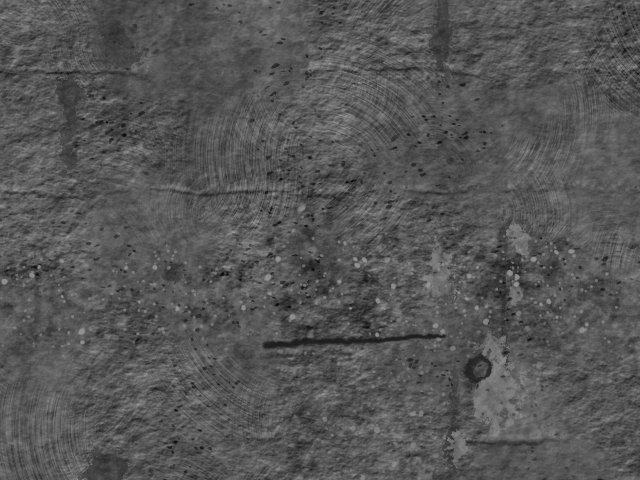
This texture is drawn by a Shadertoy shader. Its source:

```glsl
const float BASE_TONE = 0.345;
const float DARK_TONE = 0.21;
const float FLAKE_TONE = 0.47;
const float SPECK_TONE = 0.60;
const float CRACK_TONE = 0.10;
const float MOTTLE = 0.14;
const float GRAIN = 0.14;
const float RELIEF = 0.26;
const float STROKES = 0.15;
const vec2 LIGHT_STEP = vec2(-0.0009, 0.0016);
const vec2 CRACK_A = vec2(0.555, 0.279), CRACK_B = vec2(0.925, 0.299);
const vec2 KNOT = vec2(1.002, 0.23);
const float LEDGES[3] = float[3](0.847, 0.600, 0.080);

// Ragged patches: centre, half size
const vec4 STAINS[6] = vec4[6](
    vec4(0.235, 0.93, 0.050, 0.07), vec4(0.145, 0.77, 0.025, 0.10),
    vec4(0.920, 0.93, 0.020, 0.10), vec4(0.945, 0.14, 0.022, 0.18),
    vec4(1.050, 0.38, 0.012, 0.13), vec4(0.240, 0.03, 0.040, 0.04));
const vec4 FLAKES[6] = vec4[6](
    vec4(1.074, 0.40, 0.017, 0.09), vec4(1.085, 0.50, 0.020, 0.03),
    vec4(1.005, 0.28, 0.040, 0.03), vec4(1.020, 0.16, 0.045, 0.06),
    vec4(0.920, 0.43, 0.022, 0.05), vec4(0.955, 0.07, 0.018, 0.05));

vec2 hash2(vec2 p) {
    vec3 q = fract(p.xyx * vec3(0.1031, 0.1030, 0.0973));
    q += dot(q, q.yzx + 33.33);
    return fract((q.xx + q.yz) * q.zy);
}

// Smooth cellular noise, about -0.5 to 0.5
float blob(vec2 p) {
    vec2 c = floor(p), f = p - c;
    float sum = 0.0, total = 0.0;
    for (int y = -1; y <= 1; y++)
    for (int x = -1; x <= 1; x++) {
        vec2 o = vec2(x, y);
        vec2 d = o + 0.2 + 0.6 * hash2(c + o) - f;
        float w = exp(-5.0 * dot(d, d));
        sum += w * hash2(c + o + 71.7).x;
        total += w;
    }
    return sum / total - 0.5;
}

float fbm(vec2 p) {
    float sum = 0.0, amp = 0.5;
    for (int i = 0; i < 4; i++) {
        sum += amp * blob(p);
        p = mat2(1.6, 1.2, -1.2, 1.6) * p + 17.3;
        amp *= 0.62;
    }
    return sum;
}

// Nearest cell: offset from its point, random id, random size
vec4 cells(vec2 p) {
    vec2 c = floor(p), f = p - c;
    vec4 best = vec4(9.0);
    for (int y = -1; y <= 1; y++)
    for (int x = -1; x <= 1; x++) {
        vec2 o = vec2(x, y);
        vec2 d = f - o - 0.2 - 0.6 * hash2(c + o);
        if (dot(d, d) < dot(best.xy, best.xy)) best = vec4(d, hash2(c + o + 31.4));
    }
    return best;
}

// Scattered round dots; share is the part of the cells filled
float dots(vec2 p, float share, float soft) {
    vec4 c = cells(p);
    float radius = 0.18 + 0.22 * c.w;
    return step(1.0 - share, c.z) * smoothstep(radius + soft, radius - soft, length(c.xy));
}

// Concentric trowel marks in fading patches
float trowel(vec2 p, float scale) {
    vec4 c = cells(p * scale);
    float turn = 6.2832 * c.z;
    vec2 dir = vec2(cos(turn), sin(turn));
    vec2 q = c.xy + dir * (0.5 + 0.5 * c.w);
    float angle = atan(dir.x * q.y - dir.y * q.x, dot(q, dir));
    float marks = blob(vec2(length(q) * 420.0 / scale, angle * 5.0) + 50.0 * c.zw);
    return marks * smoothstep(0.65, 0.2, length(c.xy));
}

float patchMask(vec2 p, vec4 area, float ragged) {
    return smoothstep(-0.12, 0.18, 0.8 - length((p - area.xy) / area.zw) + 2.6 * ragged);
}

void mainImage(out vec4 fragColor, in vec2 fragCoord) {
    vec2 p = fragCoord / iResolution.y;
    float broad = fbm(p * 4.0), mid = fbm(p * 13.0 + 40.0), fine = fbm(p * 70.0 + 9.0);
    float ragged = mid + 0.6 * fine;

    // Weathered band and its lower tongue
    float edge = p.y + 0.2 * broad + 0.08 * mid;
    float rough = smoothstep(0.53, 0.48, edge) * smoothstep(0.22, 0.32, edge);
    rough = max(rough, smoothstep(0.3, 0.1, abs(p.x - 0.83) + 0.3 * broad) * smoothstep(0.34, 0.28, p.y) * 0.7);

    // Plaster tone, drips and embossed surface
    float tone = BASE_TONE + 0.05 * broad + MOTTLE * mid + GRAIN * fine * (1.0 + 0.5 * rough);
    tone += 0.11 * fbm(vec2(p.x * 11.0, p.y * 2.0)) * smoothstep(0.55, 0.7, p.y);
    vec2 grainScale = vec2(26.0, 38.0);
    float slope = fbm((p - LIGHT_STEP) * grainScale) - fbm((p + LIGHT_STEP) * grainScale);
    tone += RELIEF * slope * (1.0 + 1.5 * smoothstep(0.0, 0.25, blob(p * 5.0 + 3.0)));
    float strokes = trowel(p, 3.2) + 0.7 * trowel(p + 7.0, 5.5);
    tone += STROKES * strokes * (1.0 - 0.8 * rough) * smoothstep(-0.2, 0.2, blob(p * 4.0 + 20.0));

    // Broken horizontal ledges
    for (int i = 0; i < 3; i++) {
        float d = p.y - LEDGES[i] - 0.018 * blob(vec2(p.x * 5.0, float(i) * 9.0)) - 0.02 * mid;
        float broken = smoothstep(-0.05, 0.3, blob(vec2(p.x * 7.0, float(i) * 5.0 + 2.0)) + fine);
        tone += broken * (0.07 * exp(-pow((d - 0.009) / 0.008, 2.0)) - 0.14 * exp(-pow(d / 0.004, 2.0)));
    }

    // Stains, then pale flakes
    for (int i = 0; i < 6; i++)
        tone = mix(tone, DARK_TONE + 0.2 * fine, 0.75 * patchMask(p, STAINS[i], ragged));
    for (int i = 0; i < 6; i++)
        tone = mix(tone, FLAKE_TONE + 0.2 * fine, 0.8 * patchMask(p, FLAKES[i], ragged));

    // Pits and mineral specks
    float pitted = smoothstep(0.0, 0.3, blob(p * 6.0 + 11.0));
    tone -= 0.17 * pitted * dots(p * vec2(75.0, 105.0) + 3.0 * mid, 0.13, 0.15);
    tone -= 0.08 * rough * smoothstep(0.02, 0.2, fbm(p * 24.0 + 60.0));
    float specks = max(dots(p * 60.0 + mid, 0.05, 0.12), 0.7 * dots(p * 110.0 + mid, 0.09, 0.2));
    tone = mix(tone, SPECK_TONE, 0.85 * rough * specks);

    // Knot and long crack
    float ring = abs(length(p - KNOT) - 0.02 + 0.025 * ragged);
    tone = mix(tone, CRACK_TONE, 0.75 * smoothstep(0.009, 0.002, ring));
    float along = clamp(dot(p - CRACK_A, CRACK_B - CRACK_A) / dot(CRACK_B - CRACK_A, CRACK_B - CRACK_A), 0.0, 1.0);
    vec2 gap = p - mix(CRACK_A, CRACK_B, along);
    gap.y += 0.014 * mid + 0.008 * fine;
    float width = mix(0.008, 0.0045, along);
    tone += 0.05 * exp(-dot(gap + vec2(0.0, 0.014), gap + vec2(0.0, 0.014)) / 0.00006);
    tone = mix(tone, CRACK_TONE, 0.9 * smoothstep(1.5 * width, 0.3 * width, length(gap)));

    fragColor = vec4(vec3(clamp(tone, 0.04, 0.75)), 1.0);
}
```
